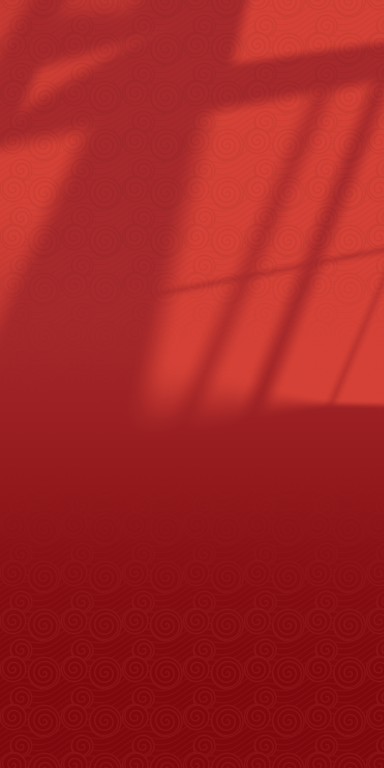
Write a Shadertoy shader that draws this background.

```glsl
#define TOP_RED vec3(0.655, 0.162, 0.172)
#define DEEP_RED vec3(0.495, 0.030, 0.050)
#define SUN_RED vec3(0.835, 0.255, 0.212)
#define ETCH_RED vec3(0.590, 0.125, 0.130)
#define CELL vec2(0.159, 0.125)
#define SPIRAL_PITCH 0.0135
#define LINE_WIDTH 0.0016
#define ETCH_DARK 0.065
#define ETCH_LIGHT 0.55

const float TAU = 6.28319;

// Soft half-plane: lit below a line that runs left to right
float side(vec2 p, vec2 a, vec2 b, float soft) {
    vec2 dir = normalize(b - a);
    float d = dot(p - a, vec2(-dir.y, dir.x));
    return smoothstep(-soft, soft, d);
}

// Shadow of a straight bar: 0 in its core, 1 outside
float bar(vec2 p, vec2 a, vec2 b, float core, float soft) {
    vec2 dir = normalize(b - a);
    float d = abs(dot(p - a, vec2(-dir.y, dir.x)));
    return smoothstep(core - soft, core + soft, d);
}

float stroke(float d) {
    float blur = 1.0 / iResolution.x;
    return 1.0 - smoothstep(LINE_WIDTH - blur, LINE_WIDTH + blur, abs(d));
}

// Repeating spirals over flowing diagonal lines
float swirls(vec2 p) {
    vec2 cell = p / CELL;
    float flow = cell.y * 8.0 + cell.x * 3.0 + 0.7 * sin(TAU * cell.x);
    float ink = 0.65 * stroke((fract(flow) - 0.5) * CELL.y / 8.0);
    vec3 discs[3] = vec3[3](vec3(0.055, 0.068, 0.028),
                           vec3(0.034, 0.117, 0.033),
                           vec3(0.115, 0.003, 0.041));
    for (int i = 0; i < 3; i++) {
        vec2 d = p - discs[i].xy;
        d -= CELL * round(d / CELL);
        float r = length(d), rim = r - discs[i].z;
        float turn = atan(d.y, d.x) / TAU;
        float arm = (fract(r / SPIRAL_PITCH - turn) - 0.5) * SPIRAL_PITCH;
        if (rim < 0.0) ink = stroke(arm);
        ink = max(ink, stroke(rim));
    }
    return ink;
}

// Large slanted window with its crossbars, and the pane above it
float windowLight(vec2 p) {
    float fade = mix(0.11, 0.012, smoothstep(0.4, 0.9, p.x));
    float pane = side(p, vec2(0.375, 1.04), vec2(0.545, 0.273), 0.05)
               * side(p, vec2(0.534, 0.292), vec2(0.977, 0.214), 0.025)
               * side(p, vec2(1.0, 1.055), vec2(0.36, 1.04), fade);
    pane *= mix(0.25, 1.0, bar(p, vec2(0.84, 0.24), vec2(0.48, 1.10), 0.024, 0.032));
    pane *= mix(0.08, 1.0, bar(p, vec2(0.985, 0.24), vec2(0.655, 1.09), 0.023, 0.027));
    pane *= mix(0.45, 1.0, bar(p, vec2(1.02, 0.68), vec2(0.855, 1.07), 0.008, 0.014));
    pane *= mix(0.35, 1.0, bar(p, vec2(0.44, 0.76), vec2(1.0, 0.651), 0.007, 0.013));
    float upper = side(p, vec2(0.607, 0.16), vec2(0.645, 0.0), 0.025)
                * side(p, vec2(1.0, 0.11), vec2(0.612, 0.165), 0.018);
    return max(pane, upper);
}

// Loose patches of sun near the left edge
float strayLight(vec2 p) {
    float tall = side(p, vec2(0.0, 0.385), vec2(0.21, 0.34), 0.035)
               * side(p, vec2(0.215, 0.36), vec2(0.01, 0.81), 0.04);
    tall *= mix(1.0, 0.65, smoothstep(0.5, 0.8, p.y));
    float small = side(p, vec2(0.07, 0.25), vec2(0.105, 0.16), 0.025)
                * side(p, vec2(0.08, 0.18), vec2(0.27, 0.13), 0.03)
                * side(p, vec2(0.28, 0.15), vec2(0.09, 0.265), 0.03);
    float corner = side(p, vec2(0.075, 0.0), vec2(0.0, 0.13), 0.035);
    float faint = side(p, vec2(0.14, 0.06), vec2(0.17, 0.0), 0.03)
                * side(p, vec2(0.36, 0.0), vec2(0.30, 0.1), 0.04)
                * side(p, vec2(0.35, 0.035), vec2(0.15, 0.035), 0.035);
    return max(max(tall, 0.85 * small), max(0.7 * corner, 0.5 * faint));
}

void mainImage(out vec4 fragColor, in vec2 fragCoord) {
    // Width runs 0 to 1, depth runs 0 to 2 downwards
    vec2 uv = fragCoord / iResolution.xy;
    vec2 p = vec2(uv.x, 2.0 * (1.0 - uv.y));
    float depth = 1.0 - uv.y;

    // Wall gradient and sunlight
    vec3 color = mix(TOP_RED, DEEP_RED, smoothstep(0.34, 0.92, depth));
    color = mix(color, SUN_RED, max(windowLight(p), strayLight(p)));

    // Etching: darker above, lighter below, faint between
    float ink = swirls(p);
    float above = 1.0 - 0.85 * smoothstep(0.32, 0.46, depth);
    above *= 1.0 - smoothstep(0.5, 0.58, depth);
    float below = smoothstep(0.54, 0.85, depth);
    color *= 1.0 - ETCH_DARK * ink * above;
    color = mix(color, ETCH_RED, ETCH_LIGHT * ink * below);

    fragColor = vec4(color, 1.0);
}
```
